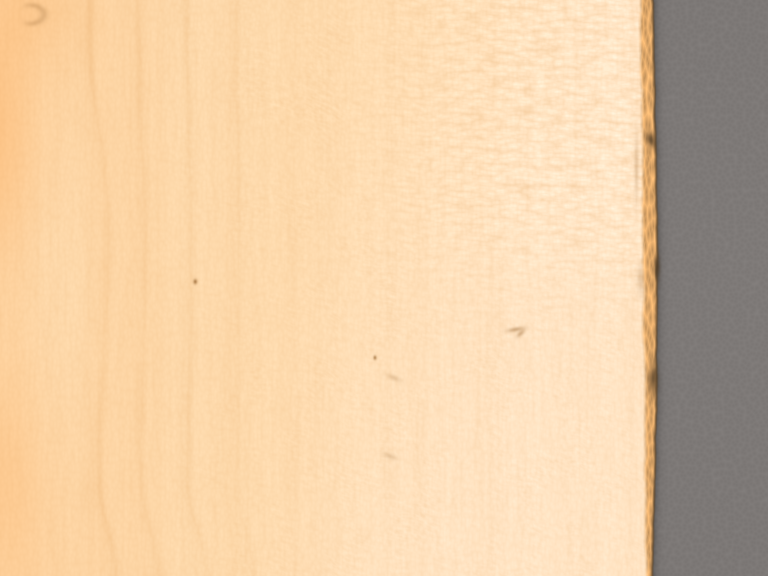
Give the GLSL for this texture, as a WebGL 2 fragment shader.

```glsl
#version 300 es
precision highp float;
uniform vec2 u_resolution;
out vec4 outColor;

const vec3 PALE = vec3(1.0, 0.89, 0.76);
const vec3 HONEY = vec3(0.992, 0.85, 0.67);
const vec3 AMBER = vec3(0.985, 0.75, 0.5);
const vec3 GRAIN = vec3(0.88, 0.63, 0.36);
const vec3 BARK = vec3(0.89, 0.67, 0.42);
const vec3 BARK_DARK = vec3(0.3, 0.23, 0.15);
const vec3 BACKDROP = vec3(0.497, 0.48, 0.472);

vec2 hash2(vec2 p) {
  vec3 q = fract(vec3(p.xyx) * vec3(0.1031, 0.103, 0.0973));
  q += dot(q, q.yzx + 33.33);
  return fract((q.xx + q.yz) * q.zy);
}

// Distance to the nearest scattered point, centred near zero
float cellular(vec2 p) {
  float nearest = 2.0;
  for (int k = 0; k < 9; k++) {
    vec2 offset = vec2(k % 3 - 1, k / 3 - 1);
    vec2 d = offset + hash2(floor(p) + offset + 50.0) - fract(p);
    nearest = min(nearest, dot(d, d));
  }
  return sqrt(nearest) - 0.48;
}

// Layered sines, roughly -1 to 1
float waves(float x, float seed) {
  float sum = 0.0, amp = 0.5;
  for (int i = 0; i < 4; i++) {
    sum += amp * sin(x + seed + 1.7 * sin(x * 0.43 + seed));
    x = x * 1.93 + 2.1;
    amp *= 0.6;
  }
  return sum;
}

// Soft elliptical spot, slanted by slope
float spot(vec2 p, vec2 center, vec2 radius, float slope) {
  vec2 d = p - center;
  d = vec2(d.x, d.y - slope * d.x) / radius;
  return exp(-dot(d, d));
}

vec3 baseTone(vec2 p) {
  float light = p.x * 0.8 + 0.24 * (0.85 - p.y) * smoothstep(0.15, 0.7, p.x);
  vec3 c = mix(HONEY, PALE, smoothstep(0.38, 0.9, light));
  float amber = 0.3 * smoothstep(0.42, 0.0, p.x);
  amber += 0.6 * spot(p, vec2(-0.02, 0.77), vec2(0.075, 0.2), 0.0);
  amber += 0.35 * spot(p, vec2(0.0, 0.16), vec2(0.07, 0.2), 0.0);
  amber += 0.3 * spot(p, vec2(0.05, 0.99), vec2(0.1, 0.1), 0.0);
  amber -= 0.2 * spot(p, vec2(0.1, 0.5), vec2(0.07, 0.3), 0.0);
  return mix(c, AMBER, clamp(amber + 0.05 * waves(p.x * 38.0, 6.0), 0.0, 1.0));
}

// Soft growth rings that lean and sway
float growthRings(vec2 p) {
  float ink = 0.0;
  for (float n = 0.0; n < 4.0; n++) {
    float lean = smoothstep(0.95, 0.62, p.y) - 0.5 * smoothstep(0.5, 0.2, p.y);
    float x = 0.157 + 0.085 * n + 0.032 * lean / (1.0 + 1.5 * n);
    x += 0.004 * waves(p.y * 6.0, n) + 0.03 * smoothstep(0.16, 0.0, p.y);
    float d = p.x - x;
    float line = 0.5 * exp(-pow(d / 0.006, 2.0));
    line += 0.5 * exp(-abs(d) / 0.024) * smoothstep(0.004, -0.004, d);
    ink += line * (0.24 - 0.03 * n) * (0.7 + 0.5 * waves(p.y * 7.0, n * 3.0));
  }
  return ink;
}

// Cross-grain flecks: long and level at the upper right, short and patchy elsewhere
float flecks(vec2 p) {
  float region = smoothstep(0.5, 0.9, p.x) * smoothstep(0.36, 0.72, p.y + 0.15 * (p.x - 0.8));
  float patches = 0.6 + 1.2 * cellular(p * vec2(16.0, 11.0));
  vec2 level = vec2(p.x, p.y + 0.03 * p.x + 0.003 * waves(p.x * 17.0, 1.0));
  vec2 falling = vec2(p.x, p.y + 0.25 * p.x + 0.01 * waves(p.x * 13.0, 4.0));
  float broad = cellular(level * vec2(22.0, 88.0)) * 0.7 + cellular(level * vec2(60.0, 150.0)) * 0.5;
  float dashes = cellular(falling * vec2(38.0, 115.0)) * 0.7 + cellular(falling * vec2(90.0, 170.0)) * 0.6;
  float middle = smoothstep(0.1, 0.6, p.x) * patches;
  return broad * (0.04 + 0.36 * region) - 0.17 * dashes * middle * (1.0 - region);
}

// Small blemishes and the curled knot at the upper left
float blemishes(vec2 p) {
  float ink = 0.85 * spot(p, vec2(0.339, 0.511), vec2(0.0035, 0.0045), 0.0);
  ink += 0.75 * spot(p, vec2(0.651, 0.379), vec2(0.003, 0.004), 0.0);
  ink += 0.5 * spot(p, vec2(0.895, 0.428), vec2(0.014, 0.004), 0.15);
  ink += 0.45 * spot(p, vec2(0.904, 0.421), vec2(0.007, 0.005), 0.6);
  ink += 0.25 * spot(p, vec2(0.684, 0.344), vec2(0.012, 0.005), -0.35);
  ink += 0.25 * spot(p, vec2(0.677, 0.208), vec2(0.011, 0.005), -0.3);
  ink += 0.28 * spot(p, vec2(1.105, 0.71), vec2(0.004, 0.055), 0.0);
  ink += 0.3 * spot(p, vec2(1.113, 0.515), vec2(0.007, 0.025), 0.0);
  vec2 k = (p - vec2(0.052, 0.975)) / vec2(0.024, 0.016);
  return ink + 0.3 * exp(-pow((length(k) - 1.0) / 0.3, 2.0)) * smoothstep(-0.9, 0.4, k.x);
}

vec3 wood(vec2 p) {
  float streaks = waves(p.x * 75.0 + 0.3 * sin(p.y * 5.0), 2.0) * 0.5;
  streaks += cellular(p * vec2(70.0, 5.0)) + cellular(p * vec2(135.0, 14.0)) * 1.3;
  float pores = cellular(p * vec2(150.0, 90.0));
  float ink = growthRings(p) + 0.05 * streaks + 0.1 * pores + flecks(p);
  vec3 c = baseTone(p);
  c += (GRAIN - c) * clamp(ink, -0.25, 0.5);
  return mix(c, GRAIN * 0.75, clamp(blemishes(p), 0.0, 0.9));
}

void main() {
  vec2 p = gl_FragCoord.xy / u_resolution * vec2(4.0 / 3.0, 1.0);
  float soft = 1.3 / u_resolution.y;
  float outer = 1.134 + 0.008 * sin(3.14159 * p.y) + 0.0012 * waves(p.y * 32.0, 3.0);
  float inner = 1.122 - 0.01 * p.y + 0.002 * waves(p.y * 26.0, 7.0);
  vec3 c = BACKDROP + 0.03 * cellular(p * 130.0) - 0.015 * abs(p.y - 0.55);
  c *= 1.0 - 0.25 * exp(-max(p.x - outer, 0.0) / 0.006);
  // Bark strip with a dark rim and notches
  vec3 bark = BARK * (1.0 + 0.3 * cellular(p * vec2(160.0, 45.0)));
  bark = mix(bark, BARK_DARK, 0.8 * smoothstep(outer - 0.006, outer, p.x));
  vec3 board = mix(wood(p), bark, smoothstep(inner - 0.005, inner + 0.005, p.x));
  c = mix(board, c, smoothstep(outer - soft, outer + soft, p.x));
  float notch = spot(p, vec2(1.13, 0.757), vec2(0.008, 0.012), -0.6);
  notch += spot(p, vec2(1.141, 0.535), vec2(0.005, 0.022), 0.0);
  notch += spot(p, vec2(1.134, 0.342), vec2(0.008, 0.024), 0.0);
  outColor = vec4(clamp(mix(c, BARK_DARK, 0.75 * min(notch, 1.0)), 0.0, 1.0), 1.0);
}
```
